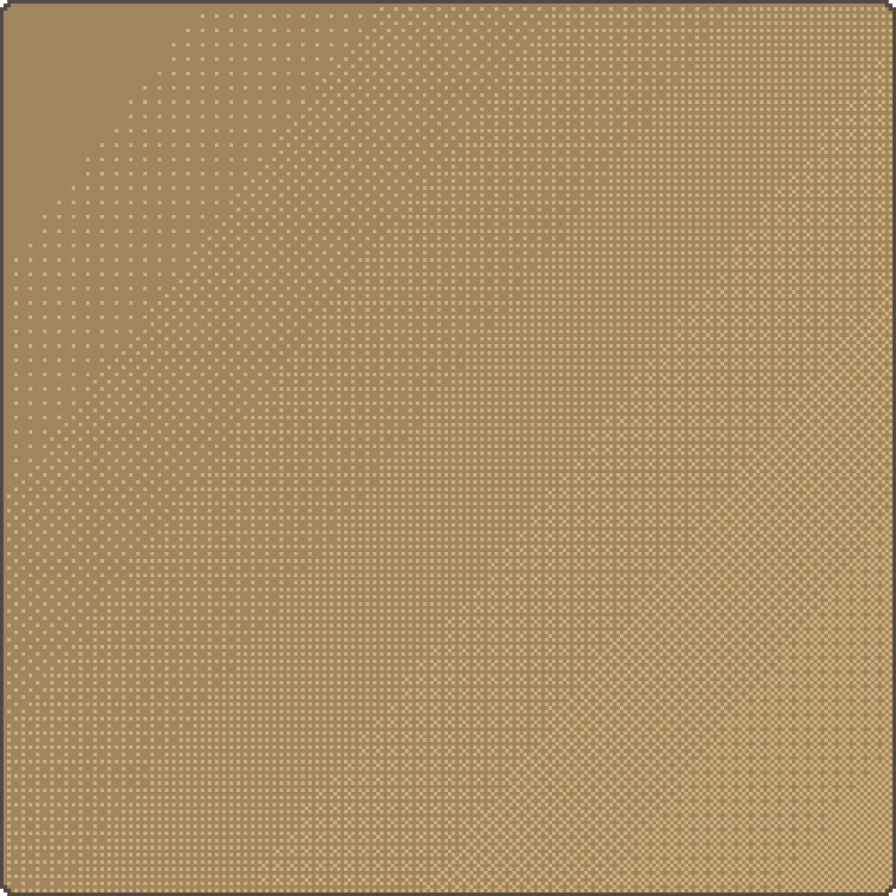
Give the GLSL for this background, as a WebGL 2 fragment shader.

```glsl
#version 300 es
precision highp float;
// Ordered-dither diagonal gradient in tan and sand, inside a thin dark frame.

uniform vec2 u_resolution;
out vec4 fragColor;

const float CELLS = 250.0;    // dither cells across the canvas
const int SAMPLES = 4;        // antialiasing samples per axis

const vec3 TAN = vec3(0.63, 0.52, 0.37);
const vec3 SAND = vec3(0.80, 0.70, 0.47);
const vec3 FRAME = vec3(0.33, 0.28, 0.27);
const vec3 OUTSIDE = vec3(1.0);

// 2x2 threshold matrix: 0 2 / 3 1
float bayer2(vec2 cell) {
  vec2 bit = mod(cell, 2.0);
  return mod(2.0 * bit.x + 3.0 * bit.y, 4.0);
}

// 4x4 threshold matrix with values 0 to 15
float bayer4(vec2 cell) {
  return 4.0 * bayer2(cell) + bayer2(floor(cell / 2.0));
}

// Number of lit thresholds, rising from upper left to lower right
float gradientLevel(vec2 p, vec2 direction, float start, float stepSize) {
  return (dot(p, direction) - start) / stepSize;
}

vec3 ditherColor(vec2 cell) {
  vec2 center = (cell + 0.5) / CELLS;
  float level = gradientLevel(center, vec2(1.0, 0.763), 0.231, 0.1996);
  return mix(TAN, SAND, step(bayer4(cell), level));
}

// One-cell frame with stepped corners
vec3 addFrame(vec3 color, vec2 cell) {
  vec2 inset = min(cell, CELLS - 1.0 - cell);
  float corner = inset.x + inset.y;
  if (corner < 1.5) return OUTSIDE;
  if (min(inset.x, inset.y) < 0.5 || corner < 3.5) return FRAME;
  return color;
}

vec3 scene(vec2 p) {
  vec2 cell = clamp(floor(p * CELLS), 0.0, CELLS - 1.0);
  return addFrame(ditherColor(cell), cell);
}

void main() {
  // Average a grid of samples to smooth the cell edges
  vec3 sum = vec3(0.0);
  for (int j = 0; j < SAMPLES; j++) {
    for (int i = 0; i < SAMPLES; i++) {
      vec2 offset = (vec2(i, j) + 0.5) / float(SAMPLES) - 0.5;
      vec2 p = (gl_FragCoord.xy + offset) / u_resolution;
      sum += scene(vec2(p.x, 1.0 - p.y));
    }
  }
  fragColor = vec4(sum / float(SAMPLES * SAMPLES), 1.0);
}
```
